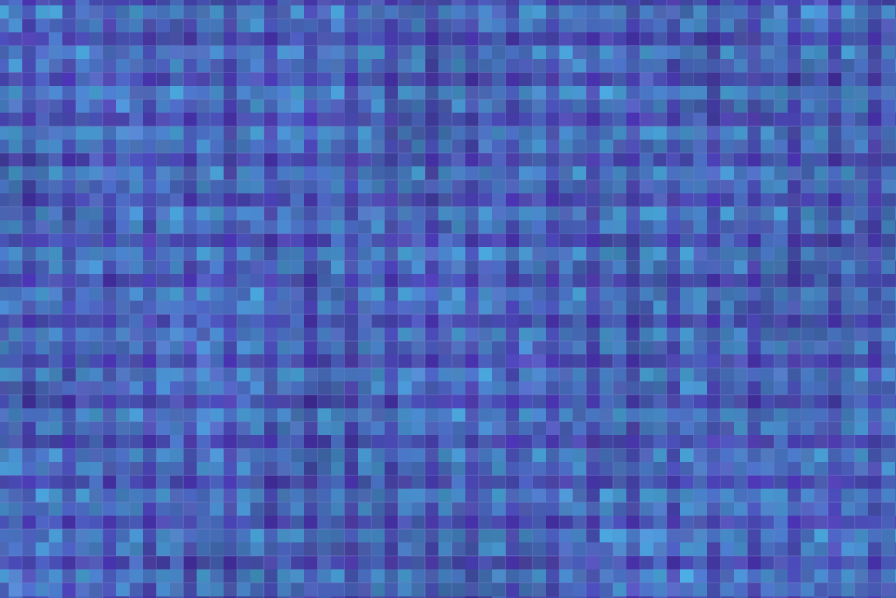
This pattern is drawn by a Shadertoy shader. Its source:

```glsl
// A mosaic of small square tiles from violet to sky blue. Every third row and
// column is dark, each tile has hashed jitter, soft noise mottles the whole,
// and thin pale joints run along every second tile edge.

// Lengths are in units of canvas height
const float TILE = 0.022456;
const vec2 ORIGIN = vec2(0.0370, 0.0255);
const float JOINT_WIDTH = 0.0021;
const float JOINT_ALPHA = 0.42;
const float TONE_JITTER = 0.46;
const float LIGHT_JITTER = 0.09;
const float MOTTLE = 0.16;
const float MOTTLE_SCALE = 6.0;
const int SAMPLES = 3;

// Levels of the three-step row and column cycles
const vec3 ROW_LEVEL = vec3(0.46, 0.04, 0.34);
const vec3 COLUMN_LEVEL = vec3(0.02, 0.35, 0.38);

const vec3 VIOLET = vec3(0.265, 0.185, 0.635);
const vec3 BLUE = vec3(0.275, 0.365, 0.700);
const vec3 SKY = vec3(0.265, 0.600, 0.795);
const vec3 MAUVE = vec3(0.400, 0.330, 0.700);
const vec3 JOINT = vec3(0.450, 0.490, 0.780);

float hash(vec2 p) {
    vec3 q = fract(vec3(p.xyx) * 0.1031);
    q += dot(q, q.yzx + 33.33);
    return fract((q.x + q.y) * q.z);
}

float valueNoise(vec2 p) {
    vec2 i = floor(p);
    vec2 f = fract(p);
    f = f * f * (3.0 - 2.0 * f);
    float low = mix(hash(i), hash(i + vec2(1.0, 0.0)), f.x);
    float high = mix(hash(i + vec2(0.0, 1.0)), hash(i + 1.0), f.x);
    return mix(low, high, f.y);
}

vec3 palette(float t) {
    vec3 lower = mix(VIOLET, BLUE, clamp(t * 2.0, 0.0, 1.0));
    return mix(lower, SKY, clamp(t * 2.0 - 1.0, 0.0, 1.0));
}

vec3 tileColor(vec2 id) {
    ivec2 phase = ivec2(mod(id + 0.5, 3.0));
    float tone = ROW_LEVEL[phase.y] + COLUMN_LEVEL[phase.x];
    tone += (hash(id + 17.0) - 0.5) * TONE_JITTER;
    vec3 color = palette(clamp(tone, 0.0, 1.0));

    // Occasional mauve tint and per-tile brightness
    float tint = smoothstep(0.6, 1.0, hash(id + 71.0));
    color = mix(color, MAUVE, 0.35 * tint);
    float light = 1.0 + (hash(id + 139.0) - 0.5) * 2.0 * LIGHT_JITTER;

    // Broad mottling, constant within a tile
    vec2 center = (id + 0.5) * TILE;
    light += (valueNoise(center * MOTTLE_SCALE + 43.0) - 0.5) * MOTTLE;
    return color * light;
}

// Coverage of the joints, which lie on even tile edges
float jointMask(vec2 grid, float pixel) {
    vec2 d = abs(fract(grid * 0.5 + 0.5) - 0.5) * 2.0 * TILE;
    float nearest = min(d.x, d.y);
    float halfWidth = 0.5 * JOINT_WIDTH;
    return 1.0 - smoothstep(halfWidth - 0.5 * pixel, halfWidth + 0.5 * pixel, nearest);
}

void mainImage(out vec4 fragColor, in vec2 fragCoord) {
    float pixel = 1.0 / iResolution.y;
    vec2 p = fragCoord * pixel;

    // Average subsamples to smooth the tile edges
    vec3 color = vec3(0.0);
    for (int y = 0; y < SAMPLES; y++) {
        for (int x = 0; x < SAMPLES; x++) {
            vec2 offset = (vec2(x, y) + 0.5) / float(SAMPLES) - 0.5;
            vec2 grid = (p + offset * pixel - ORIGIN) / TILE;
            color += tileColor(floor(grid));
        }
    }
    color /= float(SAMPLES * SAMPLES);

    // Joints with uneven wear
    float wear = mix(0.5, 1.0, valueNoise(p * 14.0));
    float joint = jointMask((p - ORIGIN) / TILE, pixel);
    color = mix(color, JOINT, joint * wear * JOINT_ALPHA);
    fragColor = vec4(color, 1.0);
}
```
